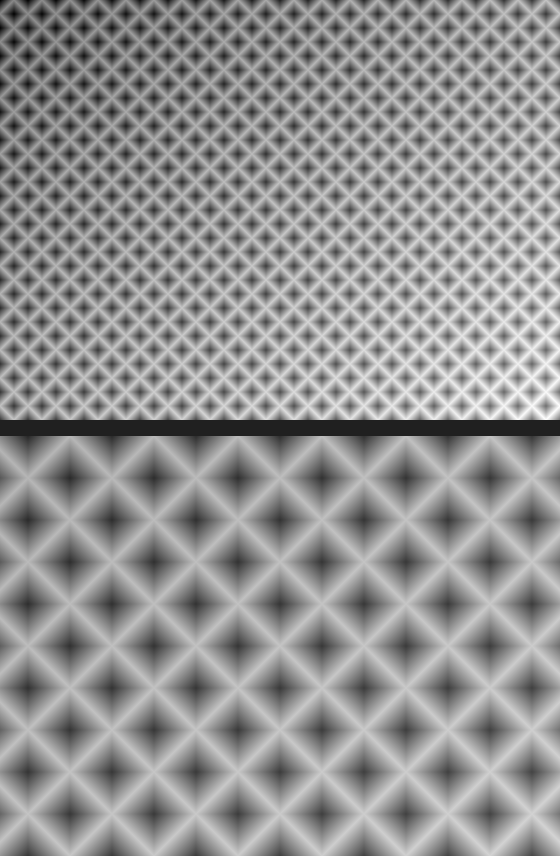
Top, the full canvas; bottom, a detail of the centre.
Write a Shadertoy shader that draws this pattern.

```glsl
// A lattice of soft grey diamonds, 20 across and 15 down, with pale diagonal ridges.
// Each cell folds its Manhattan distance into pyramids, dark at the centre and corners;
// a diagonal light ramp brightens the field from upper left to lower right.

// 0 on the diagonal ridges, 1 at the middle of every diamond
float diamondDepth(vec2 p) {
    vec2 q = abs(fract(p) - 0.5);
    return 2.0 * abs(q.x + q.y - 0.5);
}

// Ridge brightness, steeper towards the two opposite corners
float ridgeLight(vec2 uv) {
    float s = 0.5 * (uv.x - uv.y);
    return 0.77 + 0.38 * s + 0.4 * s * s * s;
}

void mainImage(out vec4 fragColor, in vec2 fragCoord) {
    vec2 uv = fragCoord / iResolution.xy;

    // Average four subsamples to smooth the ridge creases
    float depth = 0.0;
    for (int i = 0; i < 4; i++) {
        vec2 offset = vec2(i % 2, i / 2) * 0.5 - 0.25;
        depth += 0.25 * diamondDepth((fragCoord + offset) / iResolution.xy * vec2(20.0, 15.0));
    }

    float grey = ridgeLight(uv) - 0.555 * depth;
    fragColor = vec4(vec3(clamp(grey, 0.0, 1.0)), 1.0);
}
```
